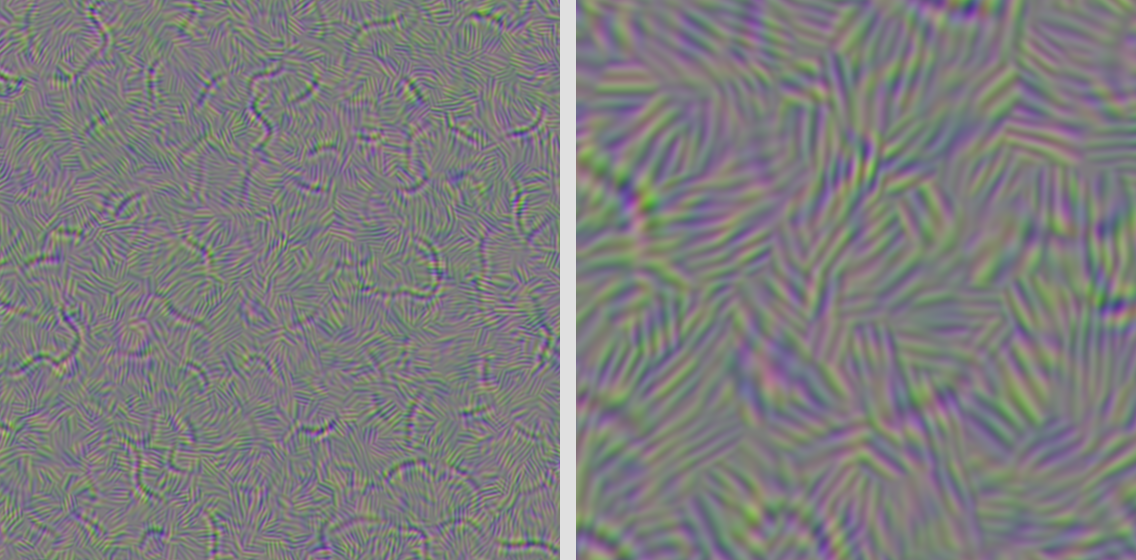
Left, the full canvas; right, a detail of the centre.
Write a Shadertoy shader that draws this pattern.

```glsl
// Iridescent fur: fine green and violet hairs that fan out from short wavy ridges.
// Scattered ridges steer an orientation field, which aligns the stripes of a
// Gabor noise; each stripe and ridge is a complex wave turned into colour.

const float TAU = 6.28319;

// Four random values per cell, without sine.
vec4 hash4(vec2 cell) {
    vec4 q = fract((cell.xyxy + 71.0) * vec4(0.1031, 0.1030, 0.0973, 0.1099));
    q += dot(q, q.wzxy + 33.33);
    return fract((q.xxyz + q.yzzw) * q.zywx);
}

vec2 unitVector(float angle) {
    return vec2(cos(angle), sin(angle));
}

// Smooth random value in 0..1.
float valueNoise(vec2 p) {
    vec2 i = floor(p), f = fract(p);
    f = f * f * (3.0 - 2.0 * f);
    return mix(mix(hash4(i).x, hash4(i + vec2(1, 0)).x, f.x),
               mix(hash4(i + vec2(0, 1)).x, hash4(i + vec2(1, 1)).x, f.x), f.y);
}

// Sums nearby ridges. hairs: double-angle direction of the fur,
// wave: complex ripple across the ridges, cover: ridge opacity.
void ridges(vec2 p, out vec2 hairs, out vec2 wave, out float cover) {
    const float SIZE = 0.100;
    vec2 home = floor(p / SIZE);
    hairs = 0.12 * unitVector(TAU * 2.0 * valueNoise(p * 11.0));
    wave = vec2(0.0);
    cover = 0.0;
    for (int j = -1; j <= 1; j++)
    for (int i = -1; i <= 1; i++) {
        vec2 cell = home + vec2(i, j);
        vec4 place = hash4(cell), form = hash4(cell + 211.0);
        vec2 axis = unitVector((place.z - 0.5) * 3.1);
        vec2 d = p - (cell + 0.15 + 0.7 * place.xy) * SIZE;
        vec2 q = vec2(dot(d, axis), dot(d, vec2(-axis.y, axis.x)));

        // Offset from a sine-shaped centre line with rounded ends.
        float halfLength = mix(0.035, 0.080, place.w);
        float x = clamp(q.x, -halfLength, halfLength);
        float bend = mix(0.004, 0.017, form.x);
        float turn = mix(35.0, 75.0, form.y);
        float phase = TAU * form.z;
        float slope = bend * turn * cos(turn * x + phase);
        vec2 away = vec2(q.x - x, q.y - bend * sin(turn * x + phase));
        away.y /= sqrt(1.0 + slope * slope);
        float dist = length(away) + 1e-5;

        // Fur points away from the ridge.
        float angle = atan(away.y, away.x) + atan(axis.y, axis.x) + atan(slope);
        hairs += exp(-dist / 0.020) * unitVector(2.0 * angle);

        // Tapered ripple: dark violet core, green on one flank, pink on the other.
        float taper = smoothstep(1.0, 0.3, abs(q.x) / halfLength);
        float strength = taper * mix(0.15, 1.0, form.w);
        float envelope = strength * exp(-dist * dist / 0.00026);
        wave += envelope * unitVector(mix(250.0, 360.0, form.x) * away.y + 2.5);
        cover = max(cover, envelope);
    }
}

// Gabor noise: xy is the fine wave across the hairs, zw a coarse ripple.
vec4 fur(vec2 p) {
    const float SIZE = 1.0 / 44.0;
    vec2 home = floor(p / SIZE);
    vec4 sum = vec4(0.0);
    float power = 0.05;
    for (int j = -1; j <= 1; j++)
    for (int i = -1; i <= 1; i++) {
        vec2 cell = home + vec2(i, j);
        vec4 rnd = hash4(cell + 503.0), tint = hash4(cell + 907.0);
        vec2 centre = (cell + rnd.xy) * SIZE;
        vec2 d = p - centre;
        float weight = max(0.0, 1.0 - dot(d, d) / (SIZE * SIZE));
        weight *= weight;
        if (weight > 0.0) {
            vec2 hairs, wave;
            float cover;
            ridges(centre, hairs, wave, cover);
            vec2 along = unitVector(0.5 * atan(hairs.y, hairs.x));
            vec2 across = vec2(-along.y, along.x);
            float fine = TAU * mix(65.0, 135.0, rnd.w);
            float coarse = TAU * mix(12.0, 62.0, tint.x);
            vec2 skewed = normalize(across + along * (3.0 * tint.y - 1.5));
            sum.xy += weight * mix(0.5, 1.4, tint.w) * unitVector(fine * dot(d, across) + TAU * rnd.z);
            sum.zw += weight * mix(0.3, 1.5, tint.w) * unitVector(coarse * dot(d, skewed) + TAU * tint.z);
            power += weight * weight;
        }
    }
    return sum / sqrt(power);
}

void mainImage(out vec4 fragColor, in vec2 fragCoord) {
    vec2 p = fragCoord / iResolution.y;
    vec2 hairs, ridge;
    float cover;
    ridges(p, hairs, ridge, cover);
    vec4 hair = fur(p);
    vec2 wave = hair.xy * mix(0.6, 1.25, valueNoise(p * 16.0 + 40.0)) * (1.0 - 0.4 * cover);

    // Fine hairs: brightness and green to violet, over a faint broad tint.
    vec3 color = vec3(0.488, 0.486, 0.488);
    color += (valueNoise(p * 24.0 + 90.0) - 0.5) * vec3(0.04, -0.03, 0.05);
    color += wave.x * vec3(0.044, 0.046, 0.038);
    color += wave.y * vec3(0.024, -0.042, 0.036);

    // Ridges: dark violet cores with light flanks.
    color += ridge.x * vec3(0.100, 0.110, 0.080);
    color += ridge.y * vec3(0.060, -0.105, 0.095);

    // Coarse ripple: blue to yellow and violet to green, richest at the ridges.
    vec2 ripple = hair.zw * (0.8 + 0.9 * cover);
    color += ripple.x * vec3(0.060, 0.048, -0.034);
    color += ripple.y * vec3(0.028, -0.042, 0.046);
    fragColor = vec4(clamp(color, 0.0, 1.0), 1.0);
}
```
